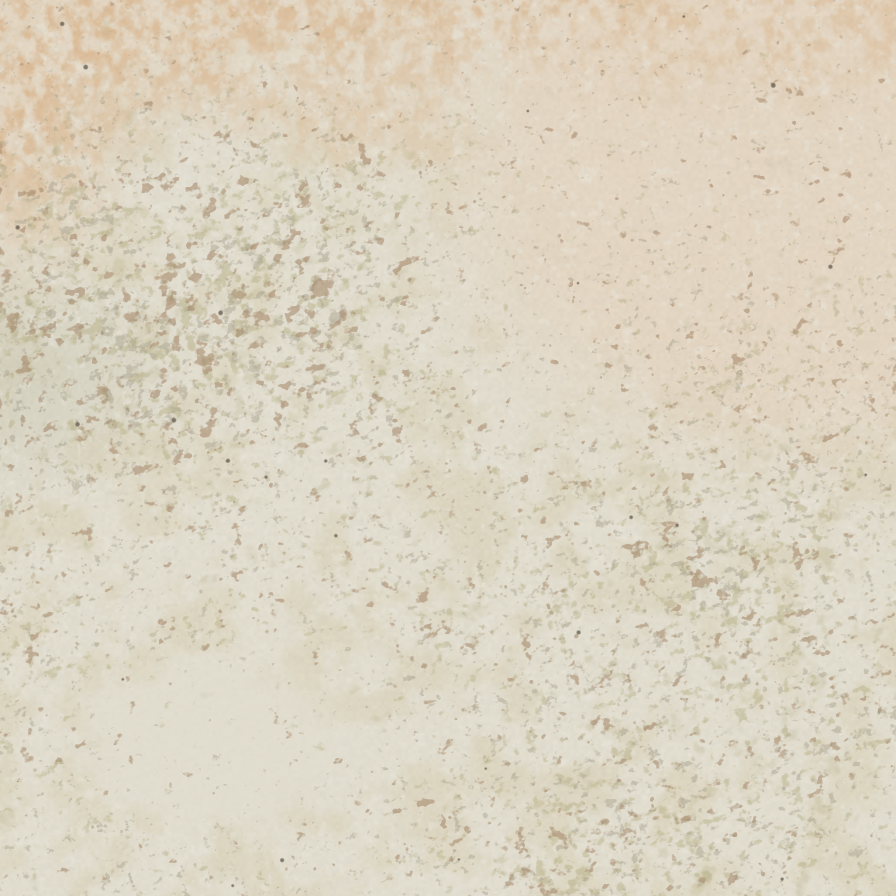
This texture is drawn by a WebGL 1 fragment shader. Its source:

```glsl
precision highp float;
// Weathered, speckled paper: a cream ground under a peach wash along the top,
// with olive and brown grains whose density drifts across the sheet.
// Rotated value noise shapes the washes and grains; a jittered grid adds specks.

uniform vec2 u_resolution;

const vec3 PAPER = vec3(0.880, 0.863, 0.808);
const vec3 CREAM = vec3(0.855, 0.825, 0.735);
const vec3 BLUSH = vec3(0.890, 0.832, 0.755);
const vec3 PEACH = vec3(0.855, 0.735, 0.595);
const vec3 SAGE  = vec3(0.800, 0.790, 0.715);
const vec3 OLIVE = vec3(0.710, 0.680, 0.515);
const vec3 STONE = vec3(0.660, 0.635, 0.555);
const vec3 BROWN = vec3(0.640, 0.520, 0.400);
const vec3 CHALK = vec3(0.905, 0.895, 0.855);
const vec3 INK   = vec3(0.350, 0.310, 0.260);

float hash(vec2 p) {
  vec3 q = fract(p.xyx * vec3(0.1031, 0.1030, 0.0973));
  q += dot(q, q.yzx + 33.33);
  return fract((q.x + q.y) * q.z);
}

float valueNoise(vec2 p) {
  vec2 cell = floor(p);
  vec2 f = fract(p);
  f = f * f * (3.0 - 2.0 * f);
  float low = mix(hash(cell), hash(cell + vec2(1.0, 0.0)), f.x);
  float high = mix(hash(cell + vec2(0.0, 1.0)), hash(cell + vec2(1.0)), f.x);
  return mix(low, high, f.y);
}

// Three octaves, each turned so that the lattice does not show.
float fbm(vec2 p) {
  const mat2 TURN = mat2(1.6, 1.2, -1.2, 1.6);
  float sum = 0.0;
  float weight = 0.54;
  for (int i = 0; i < 3; i++) {
    sum += weight * valueNoise(p);
    p = TURN * p + 17.3;
    weight *= 0.53;
  }
  return sum / 0.98;
}

// Soft round region, 1 at the centre and fading to 0 at the radii.
float pool(vec2 p, vec2 centre, vec2 radii) {
  return 1.0 - smoothstep(0.0, 1.0, length((p - centre) / radii));
}

// Irregular grains; a higher density lowers the noise threshold.
float grains(vec2 p, float density, float softness) {
  float threshold = mix(0.76, 0.50, density);
  return smoothstep(threshold, threshold + softness, fbm(p));
}

// Sparse round specks, at most one per grid cell.
float specks(vec2 p, float cells, float chance, float pixel) {
  vec2 cell = floor(p * cells);
  vec2 jitter = 0.2 + 0.6 * vec2(hash(cell + 3.7), hash(cell + 51.2));
  float radius = mix(0.0012, 0.0026, hash(cell + 91.5));
  float gap = length(p - (cell + jitter) / cells) - radius;
  float present = step(hash(cell + 23.1), chance);
  return present * (1.0 - smoothstep(-pixel, pixel, gap));
}

void main() {
  vec2 uv = gl_FragCoord.xy / u_resolution;
  float pixel = 1.0 / min(u_resolution.x, u_resolution.y);
  float drift = fbm(uv * 5.0 + 4.0) - 0.5;
  float mottle = fbm(uv * 24.0 + 31.0);
  // Sheared coordinates lean the grains gently up to the right.
  vec2 slant = vec2(uv.x + 0.2 * uv.y, uv.y * 1.15 - 0.3 * uv.x) + 1.0;

  // Regions of the sheet
  float topWash = smoothstep(0.80, 0.98, uv.y + 0.16 * drift + 0.05 * (mottle - 0.5));
  float leftWash = pool(uv, vec2(0.0, 0.86), vec2(0.20, 0.22));
  float blush = pool(uv, vec2(0.92, 0.80), vec2(0.62, 0.46));
  float sage = pool(uv, vec2(0.0, 0.58), vec2(0.26, 0.17));
  float bare = pool(uv, vec2(0.24, 0.17), vec2(0.22, 0.13));
  float lowerRight = pool(uv, vec2(0.88, 0.22), vec2(0.70, 0.52));
  float midLeft = pool(uv, vec2(0.20, 0.66), vec2(0.44, 0.32));
  float density = 0.32 + 0.42 * lowerRight + 0.38 * midLeft + 0.7 * drift;
  density = clamp(density - 0.75 * bare - 0.25 * topWash, 0.0, 0.85);

  // Ground and washes
  float worn = 1.0 - smoothstep(0.0, 0.6, bare);
  vec3 color = mix(PAPER, CREAM, 0.75 * worn * smoothstep(0.42, 0.72, mottle));
  color = mix(color, BLUSH, 0.85 * smoothstep(0.0, 0.55, blush));
  color = mix(color, SAGE, 0.55 * sage);
  float washGrain = fbm(uv * vec2(92.0, 78.0) + 7.0);
  float wash = clamp(topWash * (1.0 - 0.35 * uv.x) + 0.75 * leftWash, 0.0, 1.0);
  color = mix(color, BLUSH, 0.7 * wash);
  color = mix(color, PEACH, wash * smoothstep(0.22, 0.72, washGrain + 0.4 * drift));

  // Grains, from wide olive stains to small brown flecks
  float stain = grains(slant * 48.0, density * 0.85, 0.24);
  float olive = grains(slant * 92.0 + 40.0, density, 0.20);
  float stone = grains(slant * 120.0 + 75.0, density * 0.85, 0.16);
  float brown = grains(slant * 84.0 + 130.0, density * 0.55 + 0.15 * midLeft, 0.12);
  float chalk = grains(uv * 100.0 + 190.0, 0.55, 0.22) * worn;
  color = mix(color, OLIVE, 0.28 * stain);
  color = mix(color, CHALK, 0.45 * chalk);
  color = mix(color, OLIVE, 0.48 * olive);
  color = mix(color, STONE, 0.48 * stone);
  color = mix(color, BROWN, 0.55 * brown);

  // Fine paper tooth and a few dark specks
  color += 0.022 * (valueNoise(uv * 260.0) - 0.5) * mix(0.4, 1.0, worn);
  color = mix(color, INK, 0.7 * specks(uv, 18.0, 0.07, pixel));
  gl_FragColor = vec4(color, 1.0);
}
```
